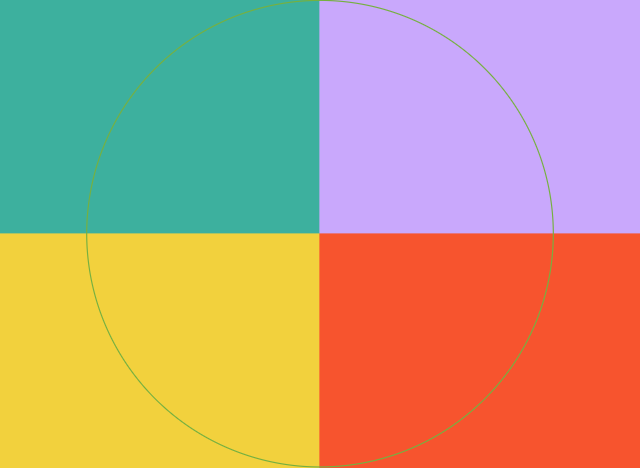
Give the GLSL for this background, as a Shadertoy shader.

```glsl
// Four flat colour quadrants crossed by a thin green circle that spans the height.

const vec3 TEAL   = vec3(0.24, 0.69, 0.62);
const vec3 LILAC  = vec3(0.79, 0.66, 0.99);
const vec3 YELLOW = vec3(0.95, 0.82, 0.24);
const vec3 ORANGE = vec3(0.97, 0.33, 0.18);
const vec3 GREEN  = vec3(0.46, 0.69, 0.25);

const vec2  SPLIT       = vec2(0.499, 0.5013); // quadrant corner, fraction of canvas
const float RING_RADIUS = 0.4985;              // in canvas heights
const float RING_WIDTH  = 0.0025;

// Smooth step across an edge, one pixel wide
float edge(float signedDist, float pixel) {
    return clamp(signedDist / pixel + 0.5, 0.0, 1.0);
}

// Colour of the quadrant, from offsets to the shared corner
vec3 quadrants(vec2 p, float pixel) {
    float right = edge(p.x, pixel);
    float upper = edge(p.y, pixel);
    return mix(mix(YELLOW, ORANGE, right), mix(TEAL, LILAC, right), upper);
}

// Coverage of a circular outline
float ring(vec2 p, float radius, float width, float pixel) {
    return edge(0.5 * width - abs(length(p) - radius), pixel);
}

void mainImage(out vec4 fragColor, in vec2 fragCoord) {
    float pixel = 1.0 / iResolution.y;
    vec2 aspect = vec2(iResolution.x / iResolution.y, 1.0);
    vec2 p = fragCoord * pixel;

    vec3 color = quadrants(p - SPLIT * aspect, pixel);
    vec2 center = vec2(0.5, 0.5007) * aspect;
    color = mix(color, GREEN, ring(p - center, RING_RADIUS, RING_WIDTH, pixel));

    fragColor = vec4(color, 1.0);
}
```
